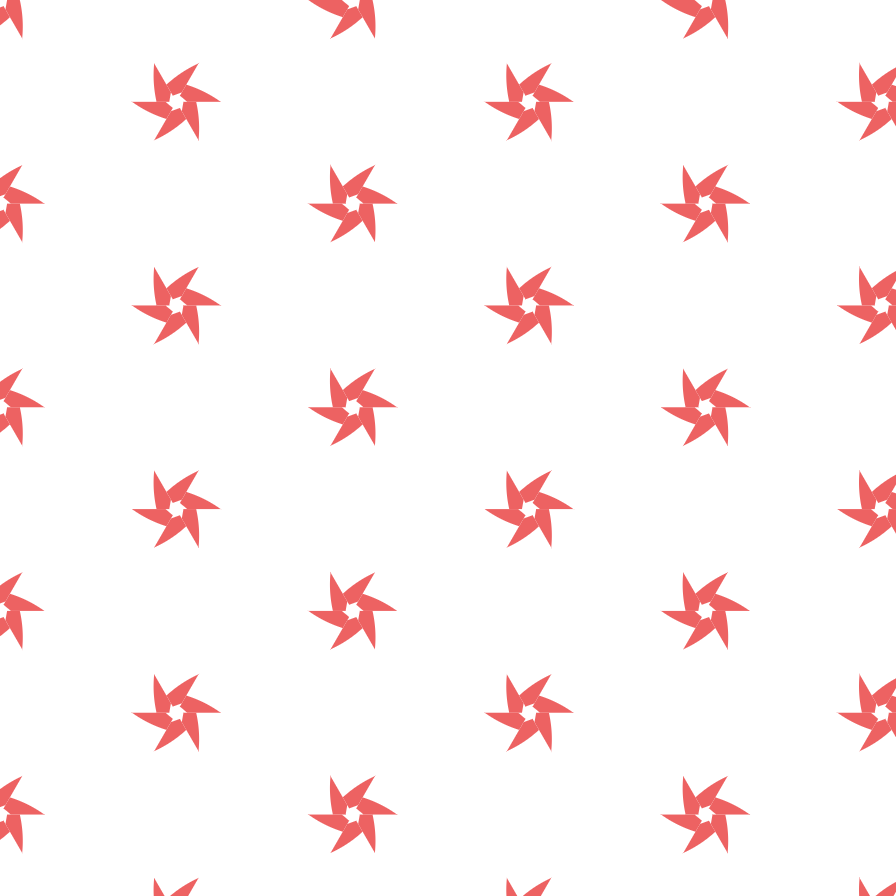
Give the GLSL for this pattern, as a three.js fragment shader.

```glsl
// Red six-bladed pinwheels on white, set on a staggered triangular lattice.
// Each blade is a signed distance to four edges, one of them bowed outward;
// six turned copies are layered, leaving a star-shaped hole in the middle.
#define PAPER vec3(1.0)
#define RED vec3(0.93, 0.385, 0.385)
#define ROWS 4.4          // pinwheels per column over the canvas height
#define TIP_RADIUS 0.0495 // centre to blade tip, in canvas units
#define SHOULDER 0.447    // outer end of the seam, in tip radii
#define HOLE_NEAR 0.16    // inner end of the seam
#define HOLE_FAR 0.245    // inner end of the straight blade edge
#define BOW 0.035         // bulge of the curved blade edge

varying vec2 vUv;

const float SECTOR = 1.0471976; // one sixth of a turn

mat2 turn(float angle) {
  float c = cos(angle), s = sin(angle);
  return mat2(c, -s, s, c);
}

// Signed distance to the line a-b, positive on its right side.
float rightOf(vec2 p, vec2 a, vec2 b) {
  vec2 along = normalize(b - a), q = p - a;
  return along.y * q.x - along.x * q.y;
}

// Like rightOf, with the edge bowed outward as a parabola.
float rightOfBow(vec2 p, vec2 a, vec2 b) {
  float t = dot(p - a, b - a) / dot(b - a, b - a);
  return rightOf(p, a, b) - 4.0 * BOW * t * (1.0 - t);
}

// Blade filling the sector from 0 to 60 degrees, with its tip at (1, 0).
float bladeDistance(vec2 p) {
  vec2 seam = vec2(cos(SECTOR), sin(SECTOR));
  vec2 tip = vec2(1.0, 0.0);
  vec2 shoulder = SHOULDER * seam;
  vec2 holeNear = HOLE_NEAR * seam;
  vec2 holeFar = vec2(HOLE_FAR, 0.0);
  float outer = max(rightOfBow(p, tip, shoulder), rightOf(p, holeFar, tip));
  float inner = max(rightOf(p, shoulder, holeNear), rightOf(p, holeNear, holeFar));
  return max(outer, inner);
}

// Share of the pixel left uncovered by one pinwheel.
float pinwheelGap(vec2 p, float pixel) {
  float gap = 1.0;
  for (int i = 0; i < 6; i++) {
    vec2 q = turn(float(i) * SECTOR) * p / TIP_RADIUS;
    float d = bladeDistance(q) * TIP_RADIUS;
    gap *= clamp(0.5 + d / pixel, 0.0, 1.0);
  }
  return gap;
}

void main() {
  float pixel = max(fwidth(vUv.x), 1e-5);
  vec2 period = vec2(sqrt(3.0), 1.0) / ROWS;
  vec2 p = vUv - vec2(0.0, 1.0); // lattice starts at the top left corner

  // Two rectangular lattices, the second shifted by half a period.
  float gap = 1.0;
  for (int i = 0; i < 2; i++) {
    vec2 cell = p / period + 0.5 * float(i);
    vec2 local = (fract(cell + 0.5) - 0.5) * period;
    gap *= pinwheelGap(local, pixel);
  }

  gl_FragColor = vec4(mix(RED, PAPER, gap), 1.0);
}
```
